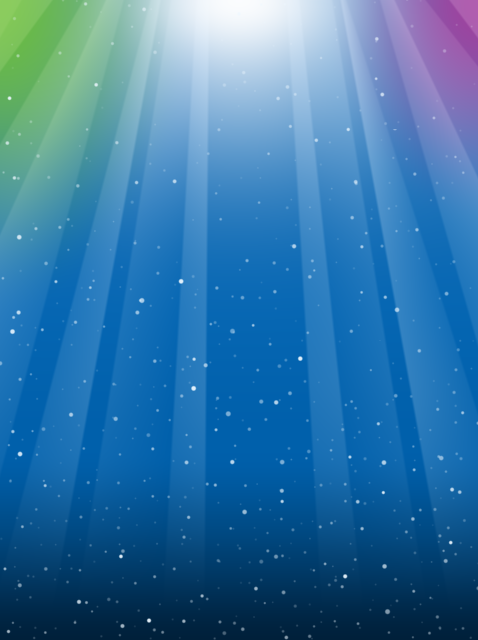
Reproduce this background procedurally as a Shadertoy shader.

```glsl
// Underwater light: a blue depth gradient under a white glow, tinted green and
// violet in the upper corners, crossed by a fan of soft beams and bright specks.
// Each beam is the span between two slanted lines; specks come from hashed grids.

vec3 hash3(vec2 p) {
    vec3 q = fract(vec3(p.xyx) * vec3(0.1031, 0.1030, 0.0973));
    q += dot(q, q.yxz + 33.33);
    return fract((q.xxy + q.yzz) * q.zyx);
}

// Edges hold (left at top, left at bottom, right at top, right at bottom);
// the strength runs from the left edge to the right edge.
float beam(vec2 uv, vec4 edges, float strengthL, float strengthR) {
    float left = mix(edges.x, edges.y, uv.y);
    float right = mix(edges.z, edges.w, uv.y);
    float soft = 1.2 / iResolution.x + 0.001;
    float mask = smoothstep(-soft, soft, uv.x - left)
               * smoothstep(-soft, soft, right - uv.x);
    float across = clamp((uv.x - left) / max(right - left, 0.001), 0.0, 1.0);
    return mask * mix(strengthL, strengthR, across);
}

float beams(vec2 uv) {
    float light = 0.0;
    // Left side, from the corner inwards
    light += beam(uv, vec4(-0.30, -2.50, 0.045, -0.72), 0.28, 0.22);
    light += beam(uv, vec4(0.045, -0.72, 0.110, -0.87), 0.16, 0.13);
    light += beam(uv, vec4(0.175, -0.60, 0.222, -0.383), 0.12, 0.16);
    light += beam(uv, vec4(0.222, -0.383, 0.259, -0.09), 0.27, 0.10);
    light += beam(uv, vec4(0.315, -0.031, 0.336, 0.098), 0.13, 0.22);
    light += beam(uv, vec4(0.358, 0.149, 0.411, 0.337), 0.12, 0.0);
    // Middle pair
    light += beam(uv, vec4(0.411, 0.337, 0.437, 0.427), 0.16, 0.22);
    light += beam(uv, vec4(0.600, 0.677, 0.626, 0.766), 0.17, 0.21);
    // Right side, outwards to the corner
    light += beam(uv, vec4(0.626, 0.766, 0.695, 0.904), 0.03, 0.13);
    light += beam(uv, vec4(0.713, 0.953, 0.725, 1.150), 0.26, 0.08);
    light += beam(uv, vec4(0.795, 1.175, 0.825, 1.455), 0.12, 0.27);
    light += beam(uv, vec4(0.825, 1.455, 0.890, 1.950), 0.13, 0.10);
    light += beam(uv, vec4(0.940, 1.950, 1.300, 3.000), 0.16, 0.22);
    return light;
}

// One speck per occupied cell, kept clear of the cell borders
float specks(vec2 p, float depth, float cells, float radius, float seed) {
    vec2 cell = floor(p * cells);
    vec3 rnd = hash3(cell + seed);
    vec3 look = hash3(cell + seed + 71.7);
    vec2 offset = fract(p * cells) - mix(vec2(0.16), vec2(0.84), rnd.xy);
    float size = radius * mix(0.65, 1.1, look.x);
    float soft = 0.7 / iResolution.x + 0.0006;
    float dotMask = 1.0 - smoothstep(size - soft, size + soft, length(offset) / cells);
    float present = step(rnd.z, mix(0.22, 0.62, smoothstep(0.1, 0.9, depth)));
    return dotMask * present * mix(0.4, 1.0, look.y);
}

void mainImage(out vec4 fragColor, in vec2 fragCoord) {
    // uv.y is depth: 0 at the surface, 1 at the bottom
    vec2 uv = fragCoord / iResolution.xy;
    uv.y = 1.0 - uv.y;
    vec2 p = fragCoord / iResolution.x;

    // Water
    vec3 color = mix(vec3(0.22, 0.50, 0.75), vec3(0.02, 0.40, 0.70),
                     smoothstep(0.0, 0.52, uv.y));
    color = mix(color, vec3(0.0, 0.375, 0.67), smoothstep(0.45, 0.7, uv.y));
    color = mix(color, vec3(0.0, 0.27, 0.48), smoothstep(0.70, 0.88, uv.y));
    color = mix(color, vec3(0.0, 0.12, 0.22), smoothstep(0.82, 1.02, uv.y));

    // Surface glow
    vec2 g = (uv - vec2(0.5, 0.0)) / vec2(0.32, 0.23);
    color = mix(color, vec3(0.91, 0.94, 0.97), 0.88 * exp(-dot(g, g)));

    // Corner tints
    float green = smoothstep(1.0, 0.0, length(uv / vec2(0.42, 0.50)));
    float violet = smoothstep(1.0, 0.0, length(vec2(1.0 - uv.x, uv.y) / vec2(0.33, 0.36)));
    color = mix(color, vec3(0.42, 0.74, 0.25), green);
    color = mix(color, vec3(0.62, 0.26, 0.62), violet);

    // Beams, tinted like the water they cross
    vec3 beamColor = mix(vec3(0.86, 0.93, 1.0), vec3(0.85, 0.95, 0.65), green);
    beamColor = mix(beamColor, vec3(0.95, 0.75, 0.92), violet);
    float fade = mix(1.3, 0.85, smoothstep(0.0, 0.5, uv.y))
               * (1.0 - smoothstep(0.58, 0.97, uv.y));
    color = mix(color, beamColor, beams(uv) * fade);

    // Core of the glow
    vec2 c = (uv - vec2(0.5, 0.0)) / vec2(0.16, 0.07);
    color = mix(color, vec3(1.0), 0.9 * exp(-dot(c, c)));

    // Specks, from few large to many faint
    for (int i = 0; i < 4; i++) {
        float k = float(i);
        float s = specks(p + 0.37 * k, uv.y, 9.0 + 5.0 * k, 0.0046 - 0.0009 * k, 17.0 * k);
        color = mix(color, vec3(0.93, 0.97, 1.0), s * (0.95 - 0.23 * k));
    }
    fragColor = vec4(color, 1.0);
}
```
